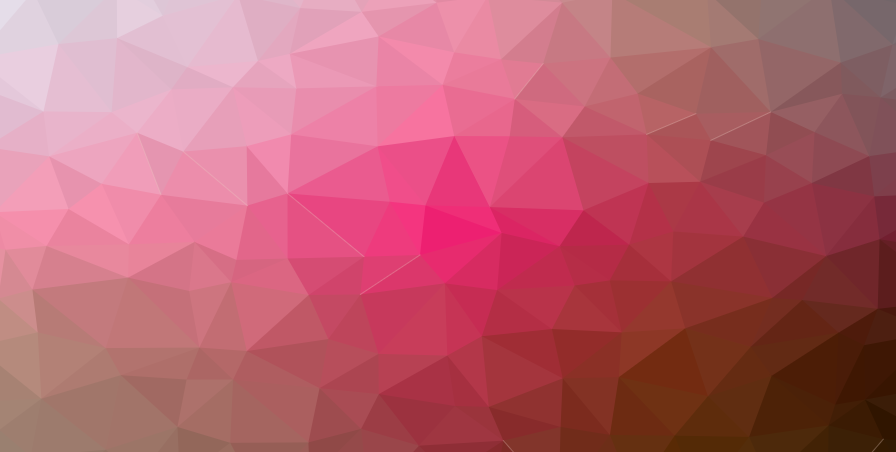
Give the GLSL for this background, as a WebGL 2 fragment shader.

```glsl
#version 300 es
precision highp float;

#define GRID vec2(14.0, 9.3)
#define GRID_SHIFT vec2(0.82, 0.25)
#define JITTER 0.68
#define FACET_CONTRAST 0.055
#define HAIRLINE_SHARE 0.05
#define HAIRLINE_WIDTH 0.0022
#define HAIRLINE_ALPHA 0.32

uniform vec2 u_resolution;
out vec4 fragColor;

vec2 hash2(vec2 p) {
    vec2 q = vec2(dot(p, vec2(127.1, 311.7)), dot(p, vec2(269.5, 183.3)));
    return fract(sin(q) * 43758.55);
}

// Five evenly spaced colour stops
vec3 ramp(float t, vec3 a, vec3 b, vec3 c, vec3 d, vec3 e) {
    t = clamp(t, 0.0, 1.0) * 4.0;
    vec3 col = mix(a, b, min(t, 1.0));
    col = mix(col, c, clamp(t - 1.0, 0.0, 1.0));
    col = mix(col, d, clamp(t - 2.0, 0.0, 1.0));
    return mix(col, e, clamp(t - 3.0, 0.0, 1.0));
}

// Gradient mesh: pale lilac, hot pink centre, dark brown corner
vec3 gradient(vec2 uv) {
    float x = uv.x;
    vec3 top = ramp(x, vec3(0.87, 0.86, 0.90), vec3(0.89, 0.77, 0.84),
        vec3(0.92, 0.57, 0.67), vec3(0.66, 0.50, 0.45), vec3(0.46, 0.42, 0.44));
    vec3 upper = ramp(x, vec3(0.90, 0.76, 0.84), vec3(0.91, 0.65, 0.75),
        vec3(0.95, 0.43, 0.60), vec3(0.70, 0.38, 0.38), vec3(0.48, 0.33, 0.35));
    vec3 middle = ramp(x, vec3(0.96, 0.56, 0.67), vec3(0.92, 0.47, 0.60),
        vec3(0.94, 0.12, 0.45), vec3(0.69, 0.20, 0.27), vec3(0.47, 0.14, 0.21));
    vec3 lower = ramp(x, vec3(0.70, 0.53, 0.47), vec3(0.74, 0.42, 0.43),
        vec3(0.75, 0.20, 0.31), vec3(0.51, 0.20, 0.11), vec3(0.27, 0.11, 0.04));
    vec3 bottom = ramp(x, vec3(0.59, 0.49, 0.43), vec3(0.58, 0.40, 0.35),
        vec3(0.58, 0.19, 0.23), vec3(0.36, 0.18, 0.03), vec3(0.18, 0.09, 0.0));
    return ramp(uv.y, bottom, lower, middle, upper, top);
}

// Jittered lattice vertex, in units of canvas height
vec2 vertex(vec2 id, float aspect) {
    vec2 uv = (id + GRID_SHIFT + JITTER * (hash2(id) - 0.5)) / GRID;
    return uv * vec2(aspect, 1.0);
}

float edgeSide(vec2 p, vec2 a, vec2 b) {
    vec2 e = normalize(b - a);
    return e.x * (p.y - a.y) - e.y * (p.x - a.x);
}

float segmentDistance(vec2 p, vec2 a, vec2 b) {
    vec2 e = b - a;
    return length(p - a - e * clamp(dot(p - a, e) / dot(e, e), 0.0, 1.0));
}

// Add one flat facet, weighted by its coverage of the pixel
void addFacet(inout vec4 sum, vec2 p, vec2 a, vec2 b, vec2 c, float aspect, float seed) {
    float turn = sign(edgeSide(c, a, b));
    float inside = min(edgeSide(p, a, b) * turn,
        min(edgeSide(p, b, c) * turn, edgeSide(p, c, a) * turn));
    float cover = clamp(0.5 + inside * u_resolution.y, 0.0, 1.0);
    vec2 centre = (a + b + c) / 3.0 / vec2(aspect, 1.0);
    vec3 tint = gradient(centre) + (seed - 0.5) * FACET_CONTRAST;
    sum += vec4(tint, 1.0) * cover;
}

void main() {
    float aspect = u_resolution.x / u_resolution.y;
    float pixel = 1.0 / u_resolution.y;
    vec2 p = gl_FragCoord.xy * pixel;
    vec2 home = floor(p / vec2(aspect, 1.0) * GRID - GRID_SHIFT);
    vec4 sum = vec4(0.0);
    float hairline = 0.0;

    for (int j = -1; j <= 1; j++) {
        for (int i = -1; i <= 1; i++) {
            vec2 id = home + vec2(i, j);
            vec2 a = vertex(id, aspect);
            vec2 b = vertex(id + vec2(1.0, 0.0), aspect);
            vec2 c = vertex(id + vec2(1.0, 1.0), aspect);
            vec2 d = vertex(id + vec2(0.0, 1.0), aspect);

            // Rotate the corners so that a-c is the shorter diagonal
            if (distance(b, d) < distance(a, c)) {
                vec2 first = a;
                a = b; b = c; c = d; d = first;
            }
            vec2 seed = hash2(id + 41.0);
            addFacet(sum, p, a, b, c, aspect, seed.x);
            addFacet(sum, p, a, c, d, aspect, seed.y);

            // A few seams catch a thin pale line
            float shown = step(hash2(id + 73.0).x, HAIRLINE_SHARE);
            float gap = segmentDistance(p, a, c) - 0.5 * HAIRLINE_WIDTH;
            hairline = max(hairline, shown * clamp(0.5 - gap / pixel, 0.0, 1.0));
        }
    }
    vec3 colour = sum.a > 0.0 ? sum.rgb / sum.a : gradient(p / vec2(aspect, 1.0));
    colour = mix(colour, vec3(0.92, 0.80, 0.76), hairline * HAIRLINE_ALPHA);
    fragColor = vec4(clamp(colour, 0.0, 1.0), 1.0);
}
```
